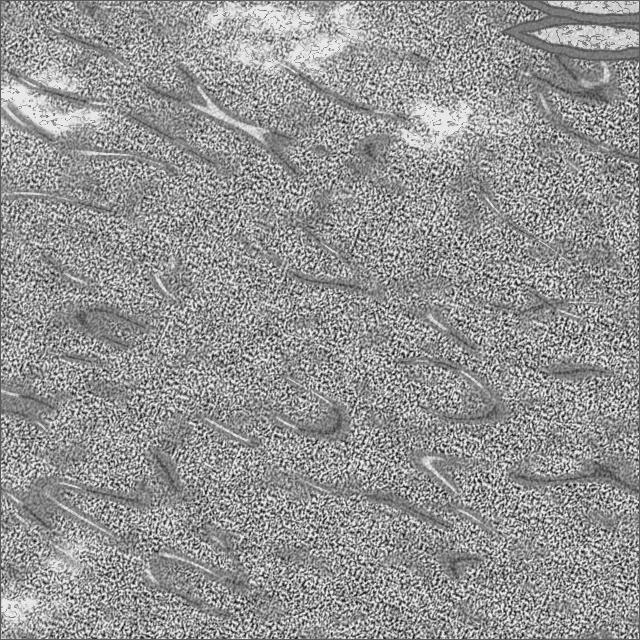
Write a three.js fragment shader that draws this texture.

```glsl
// Fine monochrome engraving grain, crossed by smooth grey veins that fall
// to the right, with bare white patches traced by thin contour lines.
// Gradient noise gives the grain; ridges of stretched noise give the veins.
varying vec2 vUv;

vec2 randomGradient(vec2 cell) {
  vec3 h = fract(cell.xyx * vec3(0.1031, 0.1030, 0.0973));
  h += dot(h, h.yzx + 33.33);
  float angle = 6.2832 * fract((h.x + h.y) * h.z);
  return vec2(cos(angle), sin(angle));
}

float noise(vec2 p) {
  vec2 i = floor(p), f = fract(p);
  vec2 u = f * f * f * (f * (f * 6.0 - 15.0) + 10.0);
  vec2 e = vec2(1.0, 0.0);
  float low = mix(dot(randomGradient(i), f),
                  dot(randomGradient(i + e), f - e), u.x);
  float high = mix(dot(randomGradient(i + e.yx), f - e.yx),
                   dot(randomGradient(i + 1.0), f - 1.0), u.x);
  return mix(low, high, u.y);
}

float fbm(vec2 p) {
  float sum = 0.0, weight = 1.0;
  for (int k = 0; k < 4; k++) {
    sum += weight * noise(p);
    p = mat2(1.6, 1.2, -1.2, 1.6) * p + 7.3;
    weight *= 0.55;
  }
  return sum;
}

vec2 rotate(vec2 p, float a) {
  return mat2(cos(a), sin(a), -sin(a), cos(a)) * p;
}

float blob(vec2 p, vec2 centre, vec2 radius) {
  vec2 d = (p - centre) / radius;
  return exp(-dot(d, d));
}

// Signed height above a long lens shape, negative inside.
float lens(vec2 p, vec2 centre) {
  vec2 d = rotate(p - centre, 0.06);
  return abs(d.y) - 0.028 * (1.0 - d.x * d.x / 0.0169);
}

void main() {
  vec2 p = vUv;

  // Bare patches, mostly along the top, with ragged borders.
  float ragged = fbm(p * vec2(17.0, 24.0));
  float light = blob(p, vec2(0.46, 0.94), vec2(0.16, 0.07))
              + blob(p, vec2(0.05, 0.83), vec2(0.11, 0.08))
              + blob(p, vec2(0.69, 0.81), vec2(0.11, 0.05))
              + 0.9 * blob(p, vec2(0.03, 0.05), vec2(0.07, 0.03))
              + 0.7 * blob(p, vec2(0.11, 0.13), vec2(0.05, 0.05))
              + 0.6 * blob(p, vec2(0.03, 0.25), vec2(0.05, 0.03));
  float bare = smoothstep(0.6, 0.95, light + 0.75 * ragged);

  // Short worm-like grain, stronger towards the lower right.
  vec2 bend = vec2(noise(p * 45.0), noise(p * 45.0 + 19.0));
  float grain = noise(rotate(p, 0.4) * vec2(250.0, 205.0) + 0.7 * bend);
  grain += 0.3 * noise(rotate(p, 1.1) * 370.0 + 31.0);
  float strength = 0.84 + 0.16 * smoothstep(0.3, 1.5, p.x + 1.0 - p.y);
  float smudge = smoothstep(0.1, 0.5, fbm(p * vec2(13.0, 19.0) + 41.0));
  strength *= 1.0 - 0.45 * smudge;
  float tone = 0.59 + 0.9 * strength * grain;
  tone += 0.13 * light + 0.09 * ragged - 0.06 * smudge;

  // White ground with thin broken contours.
  float level = fbm(p * vec2(26.0, 40.0) + 5.0);
  float contour = 1.0 - smoothstep(0.06, 0.16, abs(fract(level * 2.0) - 0.5));
  float paper = 0.91 - 0.42 * contour * (0.7 + grain);
  tone = mix(tone, paper, bare);

  // Two layers of wavy veins, each cut into separate lengths.
  for (int k = 0; k < 2; k++) {
    float shift = float(k) * 23.0;
    vec2 flow = rotate(p, 0.42 + 0.12 * float(k));
    flow += 0.018 * vec2(noise(p * 9.0 + shift), noise(p * 9.0 + shift + 11.0));
    float ridge = abs(noise(flow * vec2(3.6, 11.0) + 3.0 + shift));
    float lengths = smoothstep(0.06, 0.24, noise(p * vec2(5.0, 7.0) + 13.0 + shift)
                               + 0.2 * noise(p * 28.0 + shift));
    float vein = lengths * (1.0 - smoothstep(0.05, 0.11, ridge));
    float core = 1.0 - smoothstep(0.008, 0.026, ridge);
    float glint = smoothstep(0.0, 0.25, noise(p * 14.0 + 57.0 + shift));
    float veinTone = 0.49 + 0.2 * grain + core * mix(-0.17, 0.38, glint);
    tone = mix(tone, veinTone, 0.88 * vein);
  }

  // Smooth banded lenses in the upper right corner.
  for (int k = 0; k < 2; k++) {
    float d = lens(p, vec2(0.93 + 0.01 * float(k), 0.942 + 0.056 * float(k)));
    d += 0.004 * noise(p * 40.0);
    float inside = 1.0 - smoothstep(-0.012, -0.006, d);
    tone = mix(tone, 0.88 - 0.4 * contour, 0.8 * inside);
    float band = 1.0 - smoothstep(0.007, 0.011, abs(d));
    float rim = 1.0 - smoothstep(0.001, 0.003, abs(abs(d) - 0.007));
    tone = mix(tone, 0.48 + 0.12 * grain - 0.12 * rim, band);
  }

  // Thin dark margin.
  vec2 margin = min(p, 1.0 - p);
  tone = mix(0.36, tone, smoothstep(0.0008, 0.0022, min(margin.x, margin.y)));

  gl_FragColor = vec4(vec3(clamp(tone, 0.1, 0.91)), 1.0);
}
```
